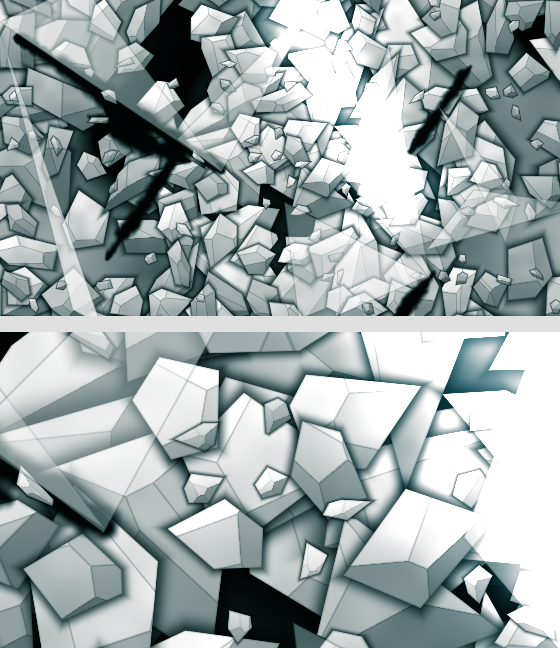
Top, the full canvas; bottom, a detail of the centre.
Reproduce this background procedurally as a Shadertoy shader.

```glsl
const float TAU = 6.2831853;
const vec3 LIGHT = vec3(-0.35, 0.55, 0.76);

float hash(vec2 p) {
  vec3 q = fract(p.xyx * vec3(0.1031, 0.103, 0.0973));
  q += dot(q, q.yzx + 33.33);
  return fract((q.x + q.y) * q.z);
}

float noise(vec2 p) {
  vec2 i = floor(p), f = fract(p);
  f *= f * (3.0 - 2.0 * f);
  return mix(mix(hash(i), hash(i + vec2(1, 0)), f.x),
             mix(hash(i + vec2(0, 1)), hash(i + 1.0), f.x), f.y);
}

float fbm(vec2 p) {
  return 0.6 * noise(p) + 0.27 * noise(p * 2.3 + 7.0) + 0.13 * noise(p * 5.1 + 3.0);
}

float blob(vec2 p, vec2 centre, float radius) {
  vec2 d = (p - centre) / radius;
  return exp(-dot(d, d));
}

float segmentDist(vec2 p, vec2 a, vec2 b) {
  vec2 d = b - a;
  return length(p - a - d * clamp(dot(p - a, d) / dot(d, d), 0.0, 1.0));
}

// Dark hollows with few rocks
float gloom(vec2 p) {
  return min(1.0, 1.1 * blob(p, vec2(0.42, 0.57), 0.17) + blob(p, vec2(0.54, 0.9), 0.16)
    + 1.4 * blob(p, vec2(1.75, 0.93), 0.14) + 0.8 * blob(p, vec2(1.25, 0.98), 0.08));
}

// Faceted stone: walls cut the outline, the lowest tilted plane is visible
float drawRock(float tone, vec2 p, float radius, float shine, vec2 id, float px) {
  float angle = TAU * hash(id + 0.37), stretch = 1.0 + 0.9 * pow(hash(id + 5.71), 2.0);
  float c = cos(angle), s = sin(angle);
  mat2 turn = mat2(c, s, -s, c);
  vec2 q = turn * p / radius / vec2(stretch, inversesqrt(stretch));
  if (length(q) > 1.9) return tone;
  float wall = length(q) - 1.55, low = 9.0, next = 9.0;
  vec2 slope = vec2(0), nextSlope = vec2(1);
  for (int k = 0; k < 5; k++) {
    vec2 key = id + float(k) * vec2(7.31, 3.17);
    float a = (float(k) + 0.8 * hash(key)) * TAU / 5.0;
    vec2 dir = vec2(cos(a), sin(a));
    wall = max(wall, dot(q, dir) - 0.55 - 0.35 * hash(key + 11.3));
    vec2 tilt = dir * (k == 0 ? 0.12 : 0.25 + 0.65 * hash(key + 23.9));
    float h = (k == 0 ? 0.02 : 0.05 + 0.35 * hash(key + 31.7)) - dot(q, tilt);
    if (h < low) {
      next = low; nextSlope = slope;
      low = h; slope = tilt;
    } else if (h < next) {
      next = h; nextSlope = tilt;
    }
  }
  float shadow = 1.0 - smoothstep(-0.05, 0.3, wall);
  tone *= 1.0 - 0.75 * shadow * shadow;
  vec3 normal = normalize(vec3(slope * turn, 1.0));
  float face = shine * (0.46 + 0.62 * max(dot(normal, LIGHT), 0.0));
  face *= 0.98 + 0.1 * p.y / radius + 0.12 * (noise(p * 25.0 + id) - 0.5);
  float ridge = (next - low) / max(length(slope - nextSlope), 0.1) * radius;
  face *= 1.0 - min(0.2, radius * 4.0) * (1.0 - smoothstep(0.0, 0.001 + 0.7 * px, ridge));
  face *= 1.0 - 0.2 * smoothstep(-0.001 - px, 0.0, wall * radius);
  return mix(face, tone, smoothstep(-0.5 * px, 0.5 * px, wall * radius));
}

float rockLayer(float tone, vec2 p, float cell, float fill, float size, float seed, float px) {
  for (int k = 0; k < 9; k++) {
    vec2 id = floor(p / cell) + vec2(k % 3 - 1, 1 - k / 3), key = id + seed * 17.13;
    vec2 jitter = vec2(hash(key), hash(key + 41.3)) - 0.5;
    vec2 centre = (id + 0.5 + 0.6 * jitter) * cell;
    float middle = blob(centre, vec2(1.0, 0.48), 0.55);
    if (hash(key + 67.7) > fill * (0.7 + 0.45 * middle) * (1.0 - 0.7 * gloom(centre))) continue;
    float shine = mix(0.74, 1.0, hash(key + 83.1)) * (0.88 + 0.16 * middle);
    float radius = cell * size * mix(0.75, 1.15, hash(key + 97.9));
    tone = drawRock(tone, p - centre, radius, shine, key, px);
  }
  return tone;
}

float edgeDist(vec2 p, vec2 a, vec2 b) {
  return dot(p - a, normalize(vec2(b.y - a.y, a.x - b.x)));
}

// Translucent glass triangle, strongest at corner a
float shard(float tone, vec2 p, vec2 a, vec2 b, vec2 c, float strength, float px) {
  float side = -sign(edgeDist(a, b, c));
  float d = max(side * edgeDist(p, a, b), max(side * edgeDist(p, b, c), side * edgeDist(p, c, a)));
  float fade = 1.0 - 0.5 * min(length(p - a) / length(b - a), 1.0);
  tone = mix(tone, 0.97, strength * fade * (1.0 - smoothstep(-px, px, d)));
  return tone * (0.85 + 0.15 * smoothstep(0.0, 0.001 + px, abs(d)));
}

// Ragged black crack, thick in the middle
float crack(float tone, vec2 p, vec2 a, vec2 b, float width) {
  float along = clamp(dot(p - a, b - a) / dot(b - a, b - a), 0.0, 1.0);
  float w = width * (0.1 + 3.0 * along * (1.0 - along));
  float d = segmentDist(p, a, b) + 0.03 * (fbm(p * 18.0) - 0.5);
  return mix(0.015, tone, smoothstep(w * 0.5, w + 0.012, d));
}

void mainImage(out vec4 fragColor, in vec2 fragCoord) {
  float px = 1.0 / iResolution.y;
  vec2 p = fragCoord * px;
  // Misty ground, then rubble from coarse to fine
  float hollow = min(gloom(p) * 1.3 + 0.98 * blob(p, vec2(0.95, 0.45), 0.5), 1.0);
  float tone = mix(0.42 + 0.4 * fbm(p * 4.0), 0.01, hollow) + 0.3 * blob(p, vec2(0.08, 1), 0.25);
  for (float k = 1.0; k < 5.0; k++)
    tone = rockLayer(tone, p, 0.39 / (k * 0.6 + 0.75), 1.0 - 0.12 * k, 0.6 - 0.02 * k, k, px);
  // Cracks: both ends of each
  vec4 ends[5] = vec4[](vec4(0.06, 0.88, 0.7, 0.46), vec4(0.28, 0.63, 0.6, 0.49),
    vec4(0.57, 0.52, 0.34, 0.18), vec4(1.49, 0.79, 1.3, 0.52), vec4(1.37, 0.13, 1.24, -0.03));
  for (int k = 0; k < 5; k++)
    tone = crack(tone, p, ends[k].xy, ends[k].zw, k < 2 ? 0.047 : 0.023);
  tone = rockLayer(tone, p, 0.075, 0.3, 0.27, 5.0, px);
  // Glass shards
  tone = shard(tone, p, vec2(0, 0.93), vec2(0.7, 0.46), vec2(0.26, 1.05), 0.6, px);
  tone = shard(tone, p, vec2(1, 1), vec2(0.56, 0.56), vec2(0.7, 0.455), 0.7, px);
  tone = shard(tone, p, vec2(1.35, 0.125), vec2(0.9, 0.36), vec2(0.95, -0.05), 0.7, px);
  tone = shard(tone, p, vec2(1.39, 0.66), vec2(1.64, 0.37), vec2(1.6, 0.23), 0.6, px);
  tone = shard(tone, p, vec2(0.32, -0.03), vec2(0, 0.9), vec2(0.23, 0.02), 0.8, px);
  tone = shard(tone, p, vec2(1.35, 0.21), vec2(1.85, 0.35), vec2(1.5, 0.4), 0.6, px);
  tone = shard(tone, p, vec2(1.23, 0.86), vec2(1.36, 0.12), vec2(1.08, 0.45), 0.5, px);
  // Burst of light that bleaches the bright faces first
  vec2 bend = vec2(1.09, 0.7);
  float beam = min(segmentDist(p, vec2(0.97, 0.93), bend), segmentDist(p, bend, vec2(1.27, 0.4)));
  beam = max(beam + 0.1 * (fbm(p * 9.0) - 0.5), 0.0) / 0.12;
  float glow = exp(-beam * beam);
  tone = clamp(tone / (1.0 - 0.7 * glow) + 0.45 * glow * glow, 0.01, 1.0);
  // Cold tint in the darker tones
  float cool = tone * (1.0 - tone) * (1.0 - tone);
  vec3 colour = tone + cool * vec3(-0.66 - glow, 0, 0.04 + 0.3 * glow);
  fragColor = vec4(clamp(colour, 0.0, 1.0), 1.0);
}
```
